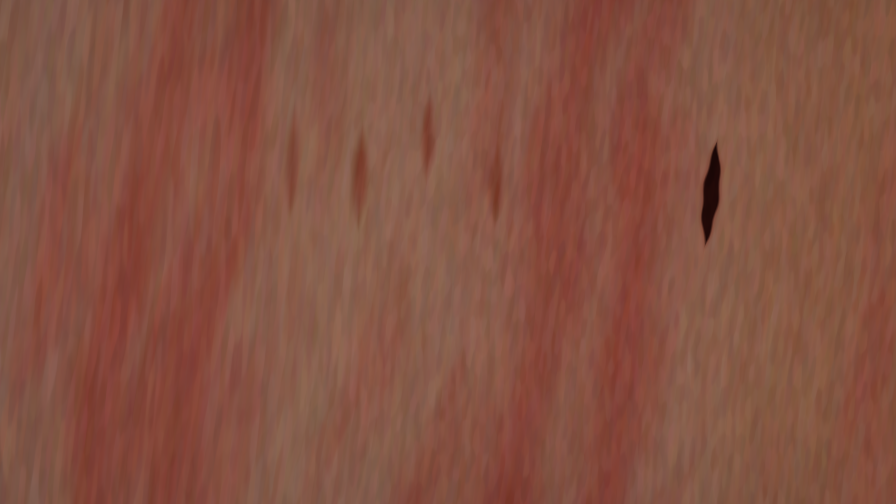
A WebGL 2 fragment shader for this texture:

```glsl
#version 300 es
precision highp float;

uniform vec2 u_resolution;
out vec4 fragColor;

const vec3 TAN = vec3(0.535, 0.375, 0.305);
const vec3 RED = vec3(0.515, 0.255, 0.210);
const vec3 DEEP_RED = vec3(0.470, 0.195, 0.155);
const vec3 OCHRE = vec3(0.515, 0.335, 0.250);
const vec3 FLECK = vec3(0.440, 0.185, 0.120);
const vec3 MARK = vec3(0.110, 0.025, 0.020);

const float TAU = 6.2831853;
const float BAND_SLANT = 0.17;
const float FIBRE_SLANT = 0.10;
const float BAND_PERIOD = 0.785;
const float BAND_CENTRE = 0.345;
const vec2 LONG_FIBRE = vec2(105.0, 12.0);
const vec2 SHORT_FIBRE = vec2(115.0, 30.0);
const float GRAIN_LIGHT = 0.065;
const float GRAIN_TINT = 0.042;
const int FLECK_COUNT = 4;
const vec2 FLECK_SIZE = vec2(0.012, 0.085);
const vec2 MARK_CENTRE = vec2(1.411, 0.616);
const vec2 MARK_SIZE = vec2(0.0155, 0.100);

vec3 hash3(vec2 p) {
    vec3 q = fract(p.xyx * vec3(0.1031, 0.1030, 0.0973));
    q += dot(q, q.yxz + 33.33);
    return fract((q.xxy + q.yzz) * q.zyx);
}

// Smooth cellular noise: three centred values blended between cell points
vec3 cells(vec2 p) {
    vec2 base = floor(p);
    vec3 sum = vec3(0.0);
    float power = 0.0;
    for (int j = -1; j <= 1; j++) {
        for (int i = -1; i <= 1; i++) {
            vec2 id = base + vec2(i, j);
            vec2 d = id + hash3(id + 71.0).xy - p;
            float weight = exp(-4.5 * dot(d, d));
            sum += weight * (hash3(id + 190.0) - 0.5);
            power += weight * weight;
        }
    }
    return sum / sqrt(power + 1e-6);
}

// Leaning lens with pointed ends
float spindle(vec2 p, vec2 halfSize, float lean, float softness) {
    float t = p.y / halfSize.y;
    float width = halfSize.x * (1.0 - t * t);
    float d = abs(p.x - lean * p.y) - width;
    return 1.0 - smoothstep(-softness, softness, d);
}

// Broad slanted red bands, split and frayed along the fibres
float redness(vec2 p) {
    float u = p.x - BAND_SLANT * (p.y - 0.5);
    u += 0.018 * sin(5.0 * p.y + 3.0 * p.x) + 0.008 * sin(13.0 * p.y - 7.0 * p.x);
    float broad = cos(TAU * (u - BAND_CENTRE) / BAND_PERIOD);
    float split = cos(TAU * (u - 0.27) / 0.165);
    float patches = cells(vec2(u * 9.0, p.y * 2.6)).x;
    float frays = cells(vec2(u * 26.0, p.y * 4.5) + 40.0).y;
    float fade = 0.14 * smoothstep(1.35, 1.6, p.x);
    return 0.37 + 0.36 * broad + 0.13 * split + 0.30 * patches + 0.24 * frays - fade;
}

void main() {
    vec2 p = gl_FragCoord.xy / u_resolution.y;
    float pixel = 1.0 / u_resolution.y;

    // Ground tone and bands
    float red = redness(p);
    vec3 ground = mix(TAN, OCHRE, smoothstep(1.25, 1.7, p.x));
    ground -= vec3(0.035, 0.025, 0.015) * (1.0 - smoothstep(0.0, 0.3, p.x));
    vec3 color = mix(ground, RED, smoothstep(0.0, 0.95, red));
    color = mix(color, DEEP_RED, 0.6 * smoothstep(0.85, 1.25, red));

    // Short soft flecks between the bands
    for (int i = 0; i < FLECK_COUNT; i++) {
        float k = float(i);
        vec3 vary = hash3(vec2(k, 5.0));
        vec2 centre = vec2(0.58 + 0.135 * k, 0.68 - 0.05 * sin(2.5 * k));
        vec2 size = FLECK_SIZE * (0.75 + 0.4 * vary.xy);
        float fleck = spindle(p - centre, size, 0.04, 0.011);
        color = mix(color, FLECK, fleck * (0.55 + 0.25 * vary.z));
    }

    // Fibre grain: long strands at the left, shorter ones elsewhere
    vec2 q = vec2(p.x - FIBRE_SLANT * p.y + 0.003 * sin(9.0 * p.y + 4.0 * p.x), p.y);
    vec3 strands = cells(q * LONG_FIBRE);
    vec3 nubs = cells(q * SHORT_FIBRE + 300.0);
    vec3 grain = mix(strands, nubs, 0.25 + 0.35 * smoothstep(0.4, 1.0, p.x));
    color += GRAIN_LIGHT * grain.x * vec3(1.0, 0.85, 0.8);
    color += GRAIN_TINT * (grain.y * vec3(0.5, -0.6, -0.3) + grain.z * vec3(-0.1, 0.0, 0.9));

    // Dark slit with a slightly ragged outline
    vec2 m = p - MARK_CENTRE;
    m.x += 0.0015 * sin(95.0 * m.y) + 0.002 * grain.x;
    float slit = spindle(m, MARK_SIZE, 0.11, max(0.003, pixel));
    float halo = spindle(m, MARK_SIZE * vec2(1.3, 1.08), 0.11, 0.006);
    color = mix(color, FLECK, 0.45 * halo);
    color = mix(color, MARK + vec3(0.05, 0.015, 0.01) * grain.y, 0.97 * slit);

    // Gentle falloff toward the top and bottom
    float edge = abs(p.y - 0.5) * 2.0;
    color *= 1.01 - 0.06 * edge * edge * edge;
    fragColor = vec4(clamp(color, 0.0, 1.0), 1.0);
}
```
